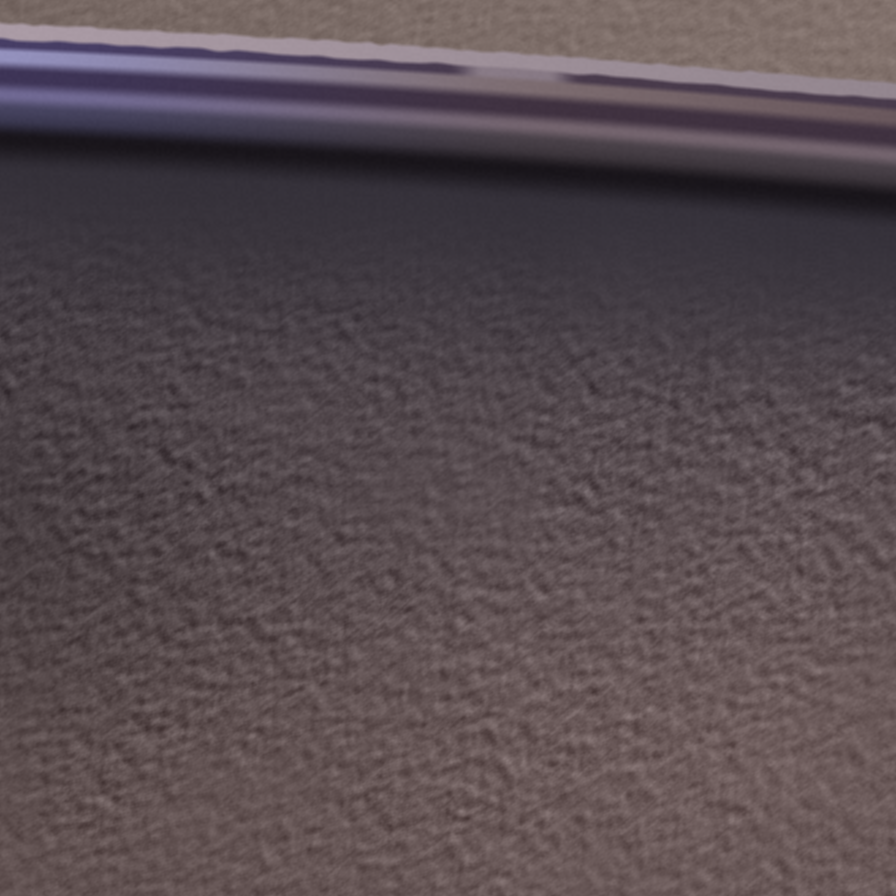
This texture is drawn by a Shadertoy shader. Its source:

```glsl
// A rough plaster wall below a slightly sagging moulded trim, lit from above.
// The trim is a stack of soft colour bands measured down from a curved edge;
// the plaster relief is value noise, embossed along the light direction.

const vec3 UPPER_WALL   = vec3(0.48, 0.42, 0.40);
const vec3 WALL_SHADED  = vec3(0.205, 0.19, 0.225);
const vec3 WALL_MIDDLE  = vec3(0.325, 0.285, 0.305);
const vec3 WALL_WARM    = vec3(0.395, 0.332, 0.330);
const vec3 SHADOW       = vec3(0.085, 0.07, 0.09);
const vec3 LIP_LIGHT    = vec3(0.67, 0.61, 0.65);
const vec3 GROOVE       = vec3(0.29, 0.24, 0.31);
const vec3 COOL_TINT    = vec3(0.95, 1.0, 1.28);
const vec3 WARM_TINT    = vec3(0.98, 0.95, 0.95);
const vec2 LIGHT_STEP   = vec2(0.0025, 0.0037);
const float GRAIN_SCALE = 100.0;
const float RELIEF      = 0.19;
const float FINE_GRAIN  = 0.022;

float hash(vec2 p) {
    return fract(sin(dot(p, vec2(127.1, 311.7))) * 43758.5453);
}

float noise(vec2 p) {
    vec2 cell = floor(p), f = fract(p);
    f = f * f * (3.0 - 2.0 * f);
    return mix(mix(hash(cell), hash(cell + vec2(1, 0)), f.x),
               mix(hash(cell + vec2(0, 1)), hash(cell + vec2(1, 1)), f.x), f.y);
}

float fbm(vec2 p) {
    float sum = 0.0, gain = 0.5;
    for (int i = 0; i < 3; i++) {
        sum += gain * noise(p);
        p = mat2(1.6, 1.2, -1.2, 1.6) * p + 7.3;
        gain *= 0.5;
    }
    return sum;
}

// Height of the plaster, with grains stretched along a diagonal.
float plaster(vec2 p) {
    vec2 q = mat2(0.8, -0.6, 0.6, 0.8) * p;
    return fbm(q * GRAIN_SCALE * vec2(0.8, 1.15));
}

float emboss(vec2 p) {
    return plaster(p - LIGHT_STEP) - plaster(p + LIGHT_STEP);
}

// Distance of the trim's upper edge below the top of the canvas.
float trimEdge(float x) {
    return 0.026 + 0.045 * x + 0.023 * x * x;
}

// Soft step that never becomes narrower than a pixel.
float ramp(float at, float softness, float d) {
    float w = max(softness, 0.75 / iResolution.y);
    return smoothstep(at - w, at + w, d);
}

vec3 trimColor(float d, float x) {
    float wear = noise(vec2(x * 45.0, 3.0));
    float chipped = smoothstep(0.50, 0.54, x) * (1.0 - smoothstep(0.61, 0.65, x));
    vec3 tint = mix(COOL_TINT, WARM_TINT, smoothstep(0.0, 0.65, x));
    vec3 lip = LIP_LIGHT * mix(1.0, 0.86, x);

    vec3 col = lip;
    float line = ramp(0.018 + 0.003 * (wear - 0.5), 0.003, d);
    col = mix(col, GROOVE * tint, line * (1.0 - 0.75 * chipped));
    col = mix(col, mix(vec3(0.61, 0.57, 0.58), vec3(0.42, 0.36, 0.38), x) * tint,
              ramp(0.0285, 0.004, d));
    col = mix(col, vec3(0.255, 0.205, 0.265) * tint, ramp(0.047, 0.007, d));
    col = mix(col, vec3(0.46, 0.41, 0.45) * tint, ramp(0.071, 0.008, d));
    col = mix(col, vec3(0.29, 0.265, 0.295) * tint, ramp(0.088, 0.008, d));
    col = mix(col, vec3(0.22, 0.20, 0.225) * tint, ramp(0.105, 0.012, d));
    return col;
}

vec3 wallColor(vec2 uv, float d) {
    vec3 col = mix(WALL_SHADED, WALL_MIDDLE, smoothstep(0.13, 0.43, d));
    float warmth = smoothstep(0.30, 0.85, d + 0.16 * (uv.x - 0.5));
    col = mix(col, WALL_WARM, warmth);

    // Dim patch on the left, glow at lower right, broad uneven staining.
    vec2 dim = (uv - vec2(0.0, 0.40)) / vec2(0.34, 0.28);
    vec2 glow = (uv - vec2(0.85, 0.15)) / vec2(0.45, 0.35);
    col *= 1.0 - 0.17 * exp(-dot(dim, dim));
    col *= 1.0 + 0.07 * exp(-dot(glow, glow));
    return col * (0.97 + 0.07 * fbm(uv * 7.0));
}

void mainImage(out vec4 fragColor, in vec2 fragCoord) {
    vec2 uv = fragCoord / iResolution.xy;
    float d = 1.0 - uv.y - trimEdge(uv.x);
    float rough = emboss(uv);
    float fine = noise(uv * 330.0) - 0.5;

    // Wall above the trim.
    vec3 upper = UPPER_WALL * mix(0.96, 1.06, uv.x);
    upper += 0.55 * RELIEF * rough;

    // Trim, with a ragged upper edge.
    float ragged = 0.003 * (noise(uv * vec2(80.0, 20.0)) - 0.5);
    vec3 col = mix(upper, trimColor(d, uv.x), ramp(0.0, 0.003, d + ragged));

    // Lower wall, with relief emerging out of the shade.
    float visible = smoothstep(0.16, 0.42, d);
    float patches = 0.7 + 0.6 * noise(uv * 9.0 + 4.0);
    vec3 wall = wallColor(uv, d) + RELIEF * rough * visible * patches;
    col = mix(col, wall, ramp(0.126, 0.007, d));

    // Contact shadow: crisp toward the trim, fading down the wall.
    float above = smoothstep(0.108, 0.127, d);
    float below = 1.0 - smoothstep(0.129, 0.165, d);
    col = mix(col, SHADOW, 0.9 * above * below);

    col += FINE_GRAIN * fine * mix(0.6, 1.0, visible);
    fragColor = vec4(clamp(col, 0.0, 1.0), 1.0);
}
```
